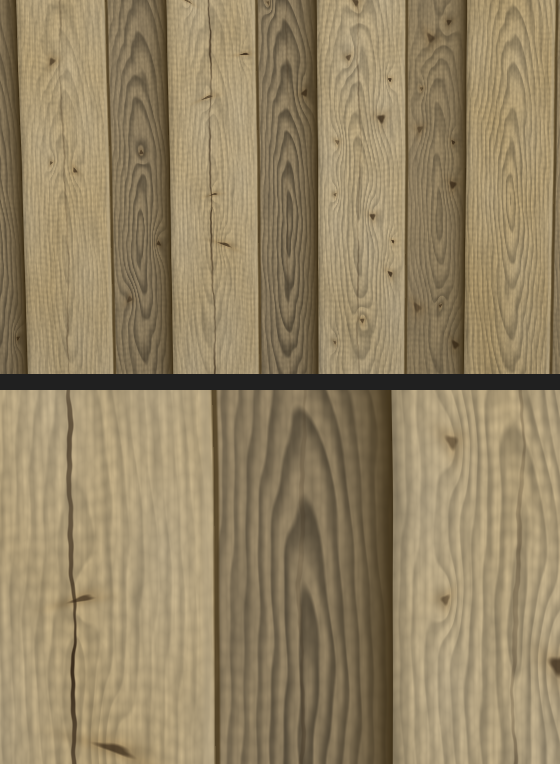
Top, the full canvas; bottom, a detail of the centre.
Reproduce this texture procedurally as a Shadertoy shader.

```glsl
#define PERIOD_TOP 0.2685
#define PERIOD_BOTTOM 0.2595
#define FRONT_SHARE 0.6
#define BOARD_UNIT 0.396
#define RING_DENSITY 85.0
#define RING_TAPER 11.0
#define KNOT_SLOTS 11
#define PALE vec3(0.665, 0.605, 0.485)
#define WARM vec3(0.625, 0.545, 0.390)
#define GREY vec3(0.520, 0.460, 0.355)
#define SHADOW vec3(0.235, 0.180, 0.085)
#define KNOT_DARK vec3(0.210, 0.155, 0.095)

vec2 hash2(vec2 p) {
    vec2 s = vec2(dot(p, vec2(127.1, 311.7)), dot(p, vec2(269.5, 183.3)));
    return fract(sin(s) * 43758.5);
}

// Distance to the nearest scattered cell point
float cellular(vec2 p) {
    vec2 cell = floor(p), f = fract(p);
    float nearest = 2.0;
    for (int y = -1; y <= 1; y++)
        for (int x = -1; x <= 1; x++) {
            vec2 o = vec2(x, y);
            vec2 d = o + hash2(cell + o) - f;
            nearest = min(nearest, dot(d, d));
        }
    return sqrt(nearest);
}

// Slow layered sines, about -1 to 1
float sway(float t, float seed) {
    return 0.55 * sin(t + seed) + 0.3 * sin(2.3 * t + 1.7 * seed) + 0.15 * sin(5.1 * t + 2.9 * seed);
}

// x: bend of the rings, y: dark core, z: halo
vec3 knots(vec2 p, float seed, float start, float width, float density, float flatness) {
    vec3 sum = vec3(0.0);
    for (int k = 0; k < KNOT_SLOTS; k++) {
        vec2 place = hash2(vec2(seed, float(k) + 3.0));
        vec2 kind = hash2(vec2(float(k) + 41.0, seed));
        if (kind.x > density) continue;
        vec2 center = vec2(start + width * mix(0.12, 0.88, place.x),
                           (float(k) + place.y) / float(KNOT_SLOTS));
        float size = mix(0.004, 0.011, kind.y * kind.y);
        vec2 d = (p - center) / size;
        d.y += d.x * (place.y - 0.5);
        sum.x += 1.8 * exp(-dot(d * vec2(0.3, 0.13), d * vec2(0.3, 0.13)));
        d *= mix(vec2(1.0, 0.85), vec2(0.38, 1.5), flatness);
        float r = length(d) * (1.0 + 0.2 * sin(3.0 * atan(d.y, d.x + 0.001) + seed));
        sum.y = max(sum.y, (1.0 - smoothstep(0.45, 1.15, r)) * mix(0.5, 1.0, place.x));
        sum.z = max(sum.z, exp(-0.25 * r * r));
    }
    return sum;
}

void mainImage(out vec4 fragColor, in vec2 fragCoord) {
    vec2 uv = fragCoord / iResolution.xy;

    // Boards lean slightly, fanning out towards the top
    float left = mix(0.049, 0.0275, uv.y);
    float period = mix(PERIOD_BOTTOM, PERIOD_TOP, uv.y);
    float u = (uv.x - left) / period + 0.003 * sway(uv.y * 7.0, 1.0);
    float index = floor(u), f = u - index;
    float pixel = 1.0 / (iResolution.x * period);
    bool front = f < FRONT_SHARE;
    float seed = index * 2.0 + (front ? 5.0 : 6.0);
    int slot = int(clamp(index, 0.0, 3.0));
    vec2 p = vec2(f * BOARD_UNIT, uv.y);
    vec2 trait = hash2(vec2(seed, 9.0));

    // Character of each board
    float density = front ? vec4(0.55, 0.6, 1.0, 0.04)[slot] : vec4(0.35, 0.15, 0.9, 0.4)[slot];
    float contrast = front ? vec4(0.13, 0.13, 0.2, 0.24)[slot] : vec4(0.33, 0.38, 0.22, 0.25)[slot];
    float warmth = front ? vec4(0.55, 0.4, 0.3, 0.75)[slot] : vec4(0.05, 0.0, 0.25, 0.2)[slot];
    float start = front ? 0.0 : FRONT_SHARE * BOARD_UNIT;
    float width = BOARD_UNIT * (front ? FRONT_SHARE : 1.0 - FRONT_SHARE);
    float flatness = front && slot == 1 ? 1.0 : 0.0;
    vec3 knot = knots(p, seed, start, width, density, flatness);

    // Stretched rings around a wandering heart
    float heart = start + width * mix(0.45, 0.58, trait.x);
    float dx = p.x - heart + 0.007 * sway(p.y * 6.0, seed);
    float along = p.y - mix(0.25, 0.5, trait.y);
    float ring = length(vec2(dx * RING_DENSITY, along * RING_TAPER));
    ring += knot.x + 0.35 * sway(p.y * 17.0 + p.x * 40.0, seed);
    float phase = fract(ring);
    float late = smoothstep(0.2, 0.8, phase) * (1.0 - smoothstep(0.8, 1.0, phase));
    float nearHeart = exp(-dx * dx / (0.12 * width * width));

    // Base tone with weathered patches, fibres and saw marks
    float patches = cellular(p * vec2(9.0, 3.5) + seed * 7.3);
    float fibre = cellular(p * vec2(170.0, 9.0) + seed * 13.1);
    float speckle = cellular(p * vec2(130.0, 75.0) + seed * 5.7);
    vec3 color = mix(PALE, WARM, clamp(warmth + 0.7 * (patches - 0.45), 0.0, 1.0));
    if (!front) color = mix(GREY, WARM * 0.85, clamp(warmth + 0.4 * (patches - 0.4), 0.0, 1.0));
    color *= 1.06 - contrast * late * mix(0.45, 1.0, nearHeart);
    color *= 1.0 + 0.16 * (0.48 - fibre) + 0.09 * (0.45 - speckle);
    color *= 1.0 + 0.018 * sin(p.y * 420.0 + 3.0 * sway(p.x * 30.0, seed)) * smoothstep(0.2, 0.6, patches);
    color *= 0.95 + 0.07 * smoothstep(0.0, 0.5, uv.y);

    // Knots with a tan halo
    color = mix(color, color * vec3(0.88, 0.82, 0.72), 0.6 * knot.z);
    color = mix(color, KNOT_DARK, 0.85 * knot.y);

    // Drying crack along the heart
    float split = max(0.0, 1.0 - 0.55 * abs(index - 1.0)) * (front ? 1.0 : 0.3);
    float crackX = heart + 0.006 * sway(p.y * 8.0, seed) + 0.0015 * sway(p.y * 70.0, seed);
    float crackWidth = 0.0018 + 0.0008 * sway(p.y * 23.0, seed);
    float soft = 1.0 / iResolution.y;
    float crack = 1.0 - smoothstep(crackWidth - soft, crackWidth + soft, abs(p.x - crackX));
    color = mix(color, KNOT_DARK, crack * split * (0.65 + 0.3 * sway(p.y * 12.0, seed + 2.0)));

    // Rounded edges, highlight and cast shadow
    if (front) {
        color *= mix(0.82, 1.0, smoothstep(0.0, 0.055, f));
        float rim = smoothstep(0.565, 0.58, f) * (1.0 - smoothstep(0.588, 0.598, f));
        color = mix(color, PALE * 1.08, 0.45 * rim);
        color = mix(SHADOW, color, smoothstep(0.0, 1.5 * pixel, f));
    } else {
        float shade = exp((f - 1.0) * mix(13.0, 22.0, trait.x));
        color = mix(color, SHADOW, 0.92 * shade);
    }
    float seam = 1.0 - smoothstep(0.003, 0.006 + 1.5 * pixel, abs(f - FRONT_SHARE - 0.004));
    color = mix(color, SHADOW * 1.2, 0.75 * seam);

    fragColor = vec4(clamp(color, 0.0, 1.0), 1.0);
}
```
